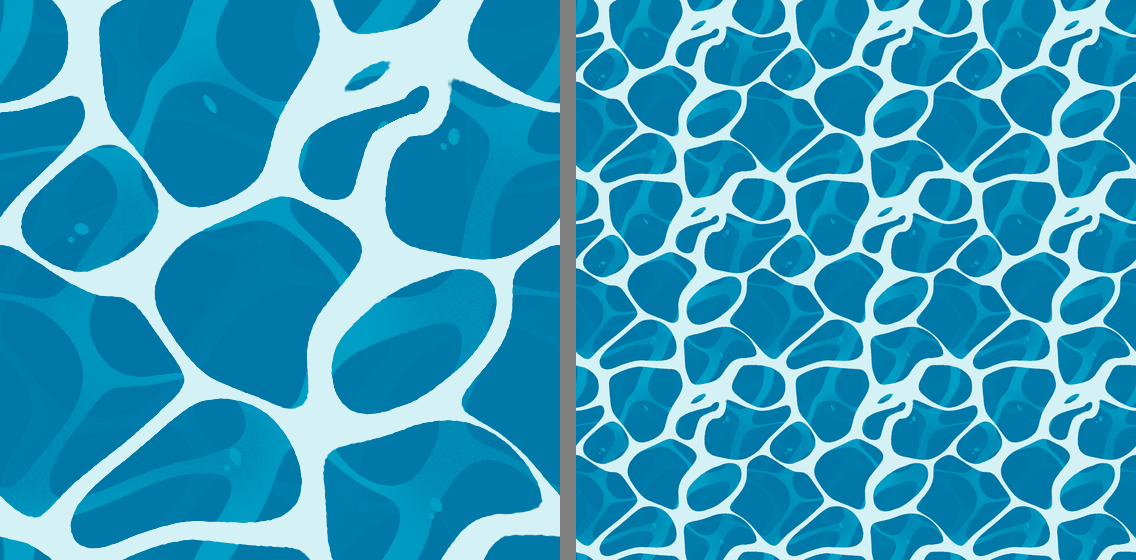
Left, the tile; right, the same tile 3 across and 3 down.
Reproduce this texture procedurally as a three.js fragment shader.

```glsl
// Tiling cartoon water: pale caustic ribbons over faded teal ripples and small drops.
varying vec2 vUv;

#define CELLS 10          // cells of the slanted lattice
#define JITTER 0.19       // scatter of the cell centres
#define STRETCH 0.09      // longest half length of a cell core
#define CONTRAST 0.16     // size difference of neighbouring cells
#define ROUND 0.023       // rounding of the cell corners
#define WARP 0.026        // bending of the ribbons
#define FOAM_WIDTH 0.0125 // mean half width of the pale ribbons
#define RIPPLE_WIDTH 0.0125
#define SOFT 0.001        // edge smoothing
#define GRAIN 400.0       // speckles per side

const float TAU = 6.2831853;
const vec3 DEEP = vec3(0.0, 0.46, 0.65);
const vec3 TEAL = vec3(0.0, 0.63, 0.78);
const vec3 FOAM = vec3(0.83, 0.95, 0.96);
const vec2 THICK_SIDE = vec2(0.8, -0.6);

float hash(vec2 p) {
  vec3 a = fract((p.xyx + 17.3) * vec3(0.1031, 0.1030, 0.0973));
  a += dot(a, a.yzx + 33.33);
  return fract((a.x + a.y) * a.z);
}

// Value noise that wraps after n lattice steps
float noise(vec2 p, float n) {
  p *= n;
  vec2 i = floor(p), f = fract(p);
  f = f * f * (3.0 - 2.0 * f);
  vec2 a = floor(mod(i + 0.5, n)), b = floor(mod(i + 1.5, n));
  return mix(mix(hash(a), hash(vec2(b.x, a.y)), f.x),
             mix(hash(vec2(a.x, b.y)), hash(b), f.x), f.y);
}

vec2 wrapped(vec2 d) { return d - floor(d + 0.5); }

// Centre of cell k: multiples of (1, 3) / 10 form a square lattice that is turned and wraps
vec2 centre(float k, float seed) {
  vec2 shift = vec2(hash(vec2(k, seed)), hash(vec2(k, seed + 5.0))) - 0.5;
  return k * vec2(1.0, 3.0) / float(CELLS) + JITTER * shift + seed * vec2(0.017, 0.011);
}

// Weighted distance to the segment core of cell k, and its gradient
vec3 reach(vec2 p, float k, float seed) {
  float turn = TAU * mix(-0.08, 0.25, hash(vec2(k, seed + 2.0)));
  float halfLength = STRETCH * (0.1 + 0.9 * hash(vec2(k, seed + 3.0)));
  float parity = 4.0 * fract(0.5 * k + 0.25) - 2.0;  // alternates between -1 and 1
  float size = 1.0 + CONTRAST * parity + 0.3 * (hash(vec2(k, seed + 4.0)) - 0.5);
  vec2 axis = vec2(cos(turn), sin(turn));
  vec2 d = wrapped(p - centre(k, seed));
  d -= axis * clamp(dot(d, axis), -halfLength, halfLength);
  float len = max(length(d), 0.0001);
  return vec3(len, d / len) / size;
}

// x: distance into the rounded hole (negative on ribbons), y: tone of the cell
vec2 network(vec2 p, float seed, float width) {
  vec3 own = vec3(9.0);
  float id = 0.0;
  for (int i = 0; i < CELLS; i++) {
    vec3 r = reach(p, float(i), seed);
    if (r.x < own.x) { own = r; id = float(i); }
  }
  width *= 0.35 + 1.3 * noise(p + seed * 0.07, 4.0);
  float sum = 0.0;
  for (int i = 0; i < CELLS; i++) {
    if (abs(float(i) - id) < 0.5) continue;
    vec3 r = reach(p, float(i), seed);
    vec2 g = r.yz - own.yz;
    float slope = max(length(g), 0.2);
    float side = dot(g, THICK_SIDE) / slope;
    float border = width * (0.4 + 1.2 * side * side);
    sum += exp((border - (r.x - own.x) / slope) / ROUND);
  }
  return vec2(-ROUND * log(max(sum, 1e-30)), hash(vec2(id, seed + 6.0)));
}

float inside(float d) { return 1.0 - smoothstep(-SOFT, SOFT, d); }

// Tilted oval drops, some with a small companion, kept near the cell centres
float drops(vec2 p, float seed) {
  float cover = 0.0;
  for (int i = 0; i < CELLS; i++) {
    float k = float(i);
    float pick = hash(vec2(k, seed + 8.0));
    vec2 offset = vec2(hash(vec2(k, seed + 9.0)), hash(vec2(k, seed + 10.0))) - 0.5;
    vec2 d = wrapped(p - centre(k, seed) - 0.1 * offset);
    float a = TAU * pick;
    vec2 e = vec2(d.x * cos(a) + d.y * sin(a), d.y * cos(a) - d.x * sin(a));
    float radius = mix(0.011, 0.018, hash(vec2(k, seed + 11.0)));
    float oval = length(e * vec2(1.0, 1.4)) - radius;
    float small = length(d + vec2(0.016, 0.021)) - 0.4 * radius;
    if (offset.x > 0.0) oval = min(oval, small);
    cover = max(cover, step(0.3, pick) * inside(oval));
  }
  return cover;
}

void main() {
  vec2 p = vUv + WARP * vec2(sin(TAU * (2.0 * vUv.y + vUv.x)),
                             sin(TAU * (2.0 * vUv.x - vUv.y) + 1.0));
  float speckle = hash(floor(vUv * GRAIN)) - 0.5;
  float rough = 0.0014 * (noise(vUv, 180.0) - 0.5);

  vec2 foam = network(p, 1.0, FOAM_WIDTH);
  vec2 ripple = network(p, 14.0, RIPPLE_WIDTH);
  vec2 faint = network(p, 31.0, RIPPLE_WIDTH);

  // Ripples fade along their length with a fine grain
  float fade = smoothstep(0.15, 0.85, noise(vUv, 5.0));
  float strength = mix(0.48, 0.92, fade) + 0.2 * speckle * (1.0 - fade);
  float tint = 0.07 * ripple.y + 0.05 * faint.y;
  tint += inside(faint.x) * (0.09 + 0.05 * speckle);
  tint = mix(tint, strength, inside(ripple.x));

  vec3 color = mix(DEEP, TEAL, clamp(tint, 0.0, 1.0));
  color = mix(color, TEAL, 0.95 * drops(p, 1.0));
  color = mix(color, FOAM, inside(foam.x + rough));
  gl_FragColor = vec4(color, 1.0);
}
```
